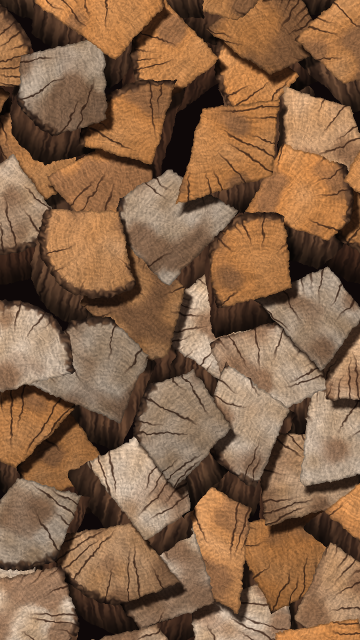
A Shadertoy shader for this texture:

```glsl
// A stack of split firewood seen end-on: skewed, rough-edged blocks on a turned
// jittered grid. Random heights decide overlap; each block has a swept dark flank,
// a cast shadow, and a face with rings, saw streaks, radial cracks and bark.

#define CELL 0.225        // block spacing, in canvas widths
#define JITTER 0.44       // scatter of block centres
#define SKEW 0.65         // irregularity of the block corners
#define MIN_HALF 0.43     // smallest half width, in cells
#define MAX_HALF 0.64     // largest half width, in cells
#define RING_FREQ 125.0   // growth ring density
#define CRACKS 7.0        // crack sectors per radian
#define FLANK 0.36        // length of the visible flank
#define GRIT 0.34         // strength of the fine grain

const vec3 GAP = vec2(0.055, 0.03).xyy;
const vec3 DARK = vec3(0.10, 0.06, 0.05);
const vec3 UMBER = vec3(0.31, 0.19, 0.13);
const vec3 BROWN = vec3(0.49, 0.35, 0.25);
const vec3 TAN = vec3(0.68, 0.56, 0.44);
const vec3 PALE = vec3(0.78, 0.70, 0.62);
const vec3 ORANGE = vec3(0.75, 0.48, 0.25);
const mat2 GRID = mat2(0.88, 0.475, -0.475, 0.88);

float hash(vec2 p) {
    vec3 q = fract(p.xyx * 0.1031);
    q += dot(q, q.yzx + 33.33);
    return fract((q.x + q.y) * q.z);
}

float noise(vec2 p) {
    vec2 i = floor(p), f = fract(p);
    f = f * f * (3.0 - 2.0 * f);
    return mix(mix(hash(i), hash(i + vec2(1, 0)), f.x),
               mix(hash(i + vec2(0, 1)), hash(i + vec2(1, 1)), f.x), f.y);
}

vec2 polar(float a) { return vec2(cos(a), sin(a)); }
float turnOf(vec2 id) { return 6.2832 * hash(id + 3.1); }
float heightOf(vec2 id) { return hash(id + 51.7); }
vec2 centreOf(vec2 id) {
    return id + 0.5 + JITTER * (vec2(hash(id), hash(id + 71.7)) - 0.5);
}
vec2 pithOf(vec2 id) {
    return polar(turnOf(id) + 0.785) * mix(0.25, 0.8, hash(id + 23.9));
}
float barkRadius(vec2 id) {
    return length(pithOf(id)) + mix(0.32, 0.85, hash(id + 37.3));
}

// Distance to a disc centre swept along e
float sweptLength(vec2 q, vec2 e) {
    return length(q - e * clamp(dot(q, e) / (dot(e, e) + 1e-5), 0.0, 1.0));
}

// Skewed quad cut by the round bark side, swept along e
float blockDist(vec2 p, vec2 id, vec2 e) {
    float d = max(sweptLength(p, e) - 0.95,
                  sweptLength(p - pithOf(id), e) - barkRadius(id));
    float turn = turnOf(id);
    for (int i = 0; i < 4; i++) {
        vec2 seed = id * 1.37 + float(i) * 17.3;
        vec2 n = polar(turn + 1.5708 * float(i) + SKEW * (hash(seed) - 0.5));
        float reach = mix(MIN_HALF, MAX_HALF, hash(seed + 5.9));
        d = max(d, dot(p, n) - reach - max(0.0, dot(e, n)));
    }
    return d;
}

vec3 faceColour(vec2 p, vec2 id, float d) {
    vec2 q = p - pithOf(id), along = polar(turnOf(id));
    float r = length(q), a = atan(q.y, q.x), seed = hash(id + 9.3);
    float blotch = noise(p * 3.0 + id * 9.0);
    vec2 saw = vec2(dot(p, along), dot(p, vec2(-along.y, along.x)));

    // Warm heartwood is commoner in the upper part of the stack
    float high = (centreOf(id) * GRID).y * CELL;
    float warm = smoothstep(0.45, 0.75, seed + 0.45 * smoothstep(0.9, 1.4, high) - 0.08);
    vec3 col = mix(mix(TAN, PALE, noise(p * 5.0 + id)), ORANGE, warm * (0.75 + 0.25 * blotch));
    col = mix(col, BROWN, 0.75 * smoothstep(0.48, 0.85, blotch + 0.3 * (hash(id + 13.1) - 0.5)));

    // Rings, saw streaks, rays and grit
    float grain = 0.13 * sin((r + 0.06 * blotch) * RING_FREQ)
                + 0.55 * (noise(saw * vec2(55.0, 7.0)) - 0.5)
                + 0.45 * (noise(vec2(a * 45.0, r * 5.0)) - 0.5)
                + 0.60 * (noise(p * 70.0) - 0.5);
    col *= 1.0 + GRIT * grain;

    // Radial drying cracks
    float s = a * CRACKS + 0.35 * noise(vec2(r * 7.0, seed * 90.0));
    float pick = hash(vec2(floor(s), seed * 117.0));
    float gap = abs(fract(s) - 0.5) * r / CRACKS;
    float split = step(0.5, pick) * smoothstep(0.2, 0.5, r - 0.5 * fract(pick * 7.0));
    col = mix(col, UMBER * 0.7, 0.85 * split * (1.0 - smoothstep(0.003, 0.016, gap)));

    // Bark band and worn rim
    float crust = noise(p * 24.0 + id);
    float bark = smoothstep(-0.11, -0.05, r - barkRadius(id) + 0.07 * (crust - 0.5));
    col = mix(col, mix(DARK, BROWN, crust * crust), 0.9 * bark);
    col *= mix(0.68, 1.0, smoothstep(0.0, 0.035, -d));
    return col * mix(0.78, 1.08, hash(id + 87.1)) * (1.0 + 0.15 * dot(p, GRID * vec2(-0.6, 0.8)));
}

vec3 woodStack(vec2 uv) {
    vec2 p = GRID * uv / CELL;
    p += 0.035 * (vec2(noise(p * 9.0), noise(p * 9.0 + 40.0)) - 0.5);
    p += 0.022 * (vec2(noise(p * 30.0), noise(p * 30.0 + 40.0)) - 0.5);
    vec2 base = floor(p), topId = base, topSweep = vec2(0);
    float top = -1.0, topDist = 0.0;
    bool isFace = false;

    // Topmost face or flank
    for (int k = 0; k < 9; k++) {
        vec2 id = base + vec2(k % 3, k / 3) - 1.0;
        vec2 q = p - centreOf(id);
        vec2 sweep = GRID * vec2(0.7 * (hash(id + 61.0) - 0.5), -1.0) * FLANK;
        float h = heightOf(id), face = blockDist(q, id, vec2(0));
        bool onFace = face < 0.0;
        float level = onFace ? h : h - 0.55;
        if (level > top && (onFace || blockDist(q, id, sweep) < 0.0)) {
            top = level; topId = id; topDist = face; topSweep = sweep; isFace = onFace;
        }
    }
    if (top <= -1.0) return GAP;

    // Shadows from higher blocks
    float lit = 1.0;
    vec2 fall = GRID * vec2(0.07, -0.10);
    for (int k = 0; k < 9; k++) {
        vec2 id = base + vec2(k % 3, k / 3) - 1.0;
        if (heightOf(id) > top + 0.08 && id != topId)
            lit = min(lit, smoothstep(-0.02, 0.04, blockDist(p - centreOf(id) - fall, id, vec2(0))));
    }
    vec2 local = p - centreOf(topId);
    if (isFace) return faceColour(local, topId, topDist) * mix(vec3(0.26, 0.22, 0.20), vec3(1), lit);

    // Flank with fibres along its length
    vec2 dir = normalize(topSweep);
    float fibre = noise(vec2(dot(local, vec2(-dir.y, dir.x)) * 38.0, dot(local, dir) * 4.0) + topId * 7.0);
    vec3 side = mix(DARK, mix(UMBER, BROWN, hash(topId + 29.0)), 0.15 + 0.85 * fibre);
    return side * mix(0.4, 1.0, lit) * mix(1.0, 0.35, smoothstep(0.02, 0.34, topDist));
}

void mainImage(out vec4 fragColor, in vec2 fragCoord) {
    vec3 sum = vec3(0);
    for (int k = 0; k < 4; k++) {
        vec2 offset = vec2(k % 2, k / 2) * 0.5 - 0.25;
        sum += woodStack((fragCoord + offset) / iResolution.x);
    }
    fragColor = vec4(sum / 4.0, 1.0);
}
```
